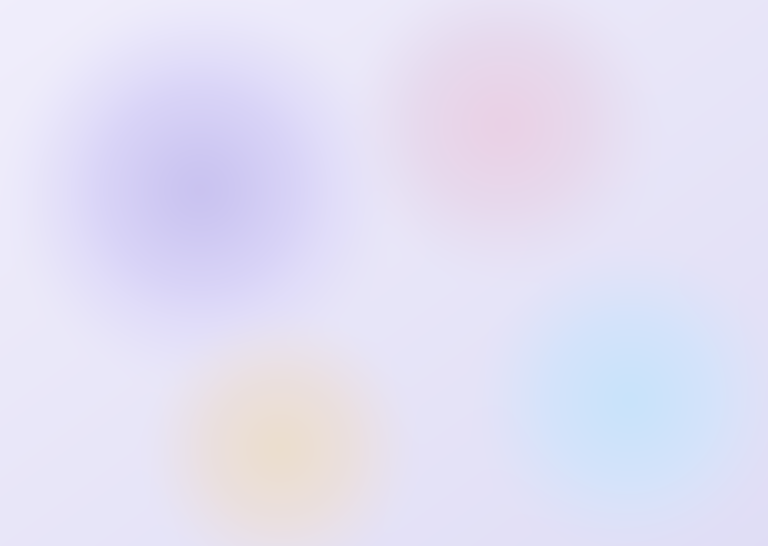
A Shadertoy shader for this background:

```glsl
// Glow places: centre x, centre y, radius, in canvas heights
#define VIOLET_PLACE vec3(0.366, 0.652, 0.330)
#define PINK_PLACE vec3(0.921, 0.771, 0.270)
#define SKY_PLACE vec3(1.154, 0.267, 0.265)
#define SAND_PLACE vec3(0.513, 0.179, 0.235)
// Backdrop corners
#define BACKDROP_LIGHT vec3(0.940, 0.932, 0.984)
#define BACKDROP_DEEP vec3(0.878, 0.868, 0.962)
// Glow profile, in radii
#define RIM_AT 0.75
#define FADE_START 0.50
#define FADE_END 1.15

const vec3 VIOLET_CORE = vec3(0.790, 0.765, 0.942);
const vec3 VIOLET_RIM = vec3(0.866, 0.848, 0.975);
const vec3 PINK_CORE = vec3(0.915, 0.820, 0.900);
const vec3 PINK_RIM = vec3(0.903, 0.858, 0.935);
const vec3 SKY_CORE = vec3(0.788, 0.890, 0.982);
const vec3 SKY_RIM = vec3(0.842, 0.890, 0.980);
const vec3 SAND_CORE = vec3(0.922, 0.870, 0.808);
const vec3 SAND_RIM = vec3(0.918, 0.878, 0.890);

// Soft disc that shifts from core to rim colour, then fades out
vec3 addGlow(vec3 under, vec2 p, vec3 place, vec3 core, vec3 rim) {
    float t = length(p - place.xy) / place.z;
    float toRim = clamp(t / RIM_AT, 0.0, 1.0);
    vec3 tint = mix(core, rim, mix(toRim, smoothstep(0.0, 1.0, toRim), 0.6));
    return mix(tint, under, smoothstep(FADE_START, FADE_END, t));
}

void mainImage(out vec4 fragColor, in vec2 fragCoord) {
    vec2 uv = fragCoord / iResolution.xy;
    vec2 p = fragCoord / iResolution.y;

    // Diagonal backdrop, lightest at the upper left
    float diagonal = 0.5 * (uv.x + 1.0 - uv.y);
    vec3 color = mix(BACKDROP_LIGHT, BACKDROP_DEEP, diagonal);

    // Four coloured glows
    color = addGlow(color, p, VIOLET_PLACE, VIOLET_CORE, VIOLET_RIM);
    color = addGlow(color, p, PINK_PLACE, PINK_CORE, PINK_RIM);
    color = addGlow(color, p, SKY_PLACE, SKY_CORE, SKY_RIM);
    color = addGlow(color, p, SAND_PLACE, SAND_CORE, SAND_RIM);

    fragColor = vec4(color, 1.0);
}
```
